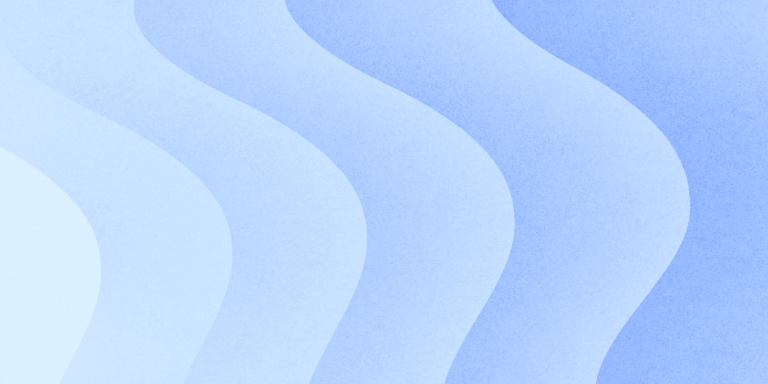
Write a Shadertoy shader that draws this background.

```glsl
// Pale blue paper layers: five S-shaped waves step across the canvas,
// each layer shaded dark beside its left edge and lighter to the right.
// Edges come from one profile formula; hashed noise adds a paper grain.

float hash(vec2 cell) {
    uvec2 q = uvec2(ivec2(cell)) * uvec2(1597334673u, 3812015801u);
    uint n = (q.x ^ q.y) * 1597334673u;
    n = (n ^ (n >> 15)) * 2246822519u;
    return float((n ^ (n >> 13)) >> 8) / 16777216.0;
}

float valueNoise(vec2 p) {
    vec2 cell = floor(p);
    vec2 f = fract(p);
    f = f * f * (3.0 - 2.0 * f);
    float low = mix(hash(cell), hash(cell + vec2(1, 0)), f.x);
    float high = mix(hash(cell + vec2(0, 1)), hash(cell + vec2(1, 1)), f.x);
    return mix(low, high, f.y);
}

float cloud(vec2 p) {
    float sum = 0.0, weight = 0.5;
    for (int i = 0; i < 5; i++) {
        sum += weight * (valueNoise(p) - 0.5);
        p = p * 2.03 + 17.0;
        weight *= 0.75;
    }
    return sum;
}

// Horizontal position of a wave edge at height y
float waveEdge(float index, float y) {
    float bend = pow(index / 4.0, 4.0);
    float crest = 0.263 + 0.341 * index + 0.17 * bend;
    float t = y - (0.29 + 0.0415 * index);

    // Below the crest: a gentle retreat
    if (t < 0.0) return crest - (0.167 + 0.08 * bend) * smoothstep(0.0, 0.48, -t);

    // Above it: two power curves joined with a common slope
    float sweep = t < 0.367
        ? 0.339 * pow(t / 0.367, 2.3)
        : 0.607 - 0.268 * pow(max(0.599 - t, 0.0) / 0.232, 1.85);
    return crest - (1.0 - 0.12 * bend * bend) * sweep;
}

void mainImage(out vec4 fragColor, in vec2 fragCoord) {
    vec2 p = fragCoord / iResolution.xy * vec2(2.0, 1.0);

    // Haze lightens the upper left corner and the lower left layers
    float haze = 0.2 * smoothstep(0.65, 0.0, length(p - vec2(0.05, 1.0)))
               + 0.13 * smoothstep(0.4, 0.0, p.y) * smoothstep(1.4, 0.4, p.x);

    // Stack the layers from left to right
    float tone = 0.99;
    for (int i = 0; i < 5; i++) {
        float index = float(i);
        float left = waveEdge(index, p.y);
        float right = waveEdge(index + 1.0, p.y);
        float width = max(right - left, 0.9 * step(3.5, index));
        float d = p.x - left;
        float across = clamp(d / width, 0.0, 1.0);
        float layer = mix(0.72 - 0.17 * index, 0.79 - 0.04 * index, across);
        layer += haze * (1.0 - across);
        tone = mix(tone, layer, smoothstep(-0.6, 0.6, d / fwidth(d)));
    }

    // Blotchy mottling and fine grain, stronger on the darker paper
    float roughness = mix(1.0, 0.12, clamp(tone, 0.0, 1.0));
    float mottle = cloud(p * 13.0);
    float grain = valueNoise(p * 347.0) + 0.6 * valueNoise(p * 150.0 + 31.0) - 0.8;
    float speck = smoothstep(0.75, 1.0, valueNoise(p * 210.0 + 73.0));
    tone += roughness * (0.12 * mottle + (0.24 - 0.25 * mottle) * grain - 0.16 * speck);

    vec3 deepBlue = vec3(0.57, 0.71, 1.0);
    vec3 iceBlue = vec3(0.86, 0.945, 1.0);
    fragColor = vec4(mix(deepBlue, iceBlue, tone), 1.0);
}
```
